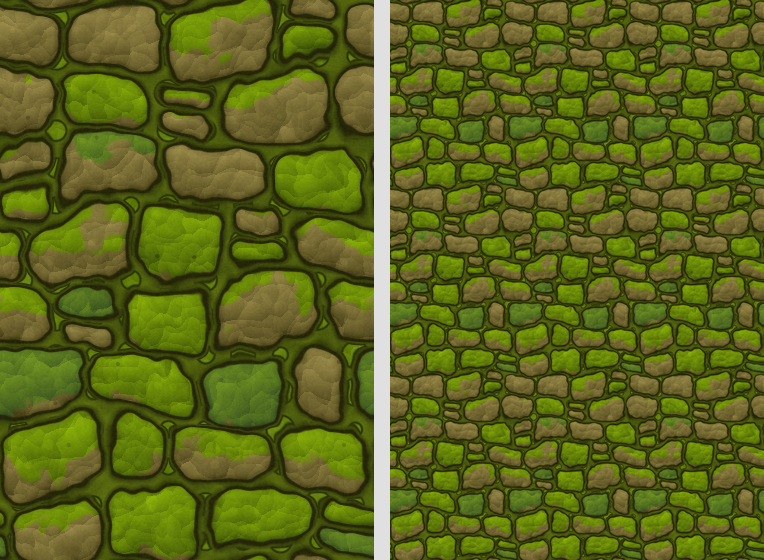
Left, the tile; right, the same tile 3 across and 3 down.
Write a Shadertoy shader that draws this texture.

```glsl
// Seamless wall of rounded, outlined cobblestones, partly overgrown with moss.

const float PI = 3.14159265;
const vec2 TILE = vec2(2.0, 3.0);   // size of the repeating canvas
const float ROWS = 8.0;

float hash(vec2 p) {
    return fract(sin(dot(p, vec2(127.1, 311.7))) * 43758.5453);
}

// Value noise with k lattice cells per unit, wrapping on the tile
float noise(vec2 p, float k) {
    p *= k;
    vec2 i = floor(p), f = fract(p), n = TILE * k;
    f = f * f * (3.0 - 2.0 * f);
    float a = hash(mod(i, n)), b = hash(mod(i + vec2(1, 0), n));
    float c = hash(mod(i + vec2(0, 1), n)), d = hash(mod(i + vec2(1, 1), n));
    return mix(mix(a, b, f.x), mix(c, d, f.x), f.y);
}

vec2 noise2(vec2 p, float k) {
    return vec2(noise(p, k), noise(p + vec2(0.73, 1.37), k)) - 0.5;
}

// Overlapping lumps, each lit from the upper left
float lumps(vec2 p, float k) {
    p *= k;
    vec2 cell = floor(p);
    float nearest = 9.0, shade = 0.0;
    for (int y = -1; y <= 1; y++)
    for (int x = -1; x <= 1; x++) {
        vec2 c = cell + vec2(x, y), id = mod(c, TILE * k);
        vec2 o = p - c - vec2(hash(id + 3.1), hash(id + 8.7));
        float size = hash(id + 5.3), d = length(o) - 0.4 * size;
        if (d < nearest) {
            nearest = d;
            shade = dot(o, vec2(-0.35, 0.85)) + 0.6 * (hash(id + 1.9) - 0.5);
        }
    }
    return shade;
}

// Nearest stone: x = distance, y = height within it (-1..1), z = random id
vec3 stones(vec2 p) {
    float rowH = TILE.y / ROWS;
    vec3 best = vec3(9.0, 0.0, 0.0);
    for (int r = -1; r <= 1; r++) {
        float row = floor(p.y / rowH) + float(r), id = mod(row, ROWS);
        float start = id * 0.83 + 0.25 * hash(vec2(id, 2.0));
        bool stacked = hash(vec2(id, 4.0)) < 0.65;
        float split = 0.5 + 0.12 * (hash(vec2(id, 6.0)) - 0.5);
        for (int s = 0; s < 5; s++) {
            if (s == 4 && !stacked) continue;
            float n = float(s);
            // Three wide stones, then a narrow column of one or two
            float left = 0.553 * n, right = left + 0.553;
            if (s == 1 || s == 2) left += 0.14 * (hash(vec2(id, n)) - 0.5);
            if (s < 2) right += 0.14 * (hash(vec2(id, n + 1.0)) - 0.5);
            float low = 0.0, high = 1.0;
            if (s > 2) {
                left = 1.66; right = 2.0;
                if (stacked && s == 3) high = split;
                if (s == 4) low = split;
            }
            float rnd = hash(vec2(id + 11.0, n + 17.0));
            vec2 middle = vec2(start + 0.5 * (left + right), (row + 0.5 * (low + high)) * rowH);
            vec2 size = 0.5 * vec2(right - left, (high - low) * rowH) - 0.026;
            size.x -= 0.025 * rnd * step(2.5, n);
            middle.y += 0.025 * (hash(vec2(id, n + 30.0)) - 0.5) * step(n, 2.5);
            vec2 q = p - middle;
            q.x = mod(q.x + 1.0, TILE.x) - 1.0;
            float corner = min(0.105, 0.8 * min(size.x, size.y));
            vec2 e = abs(q) - size + corner;
            float d = length(max(e, 0.0)) + min(max(e.x, e.y), 0.0) - corner;
            if (d < best.x) best = vec3(d, q.y / size.y, rnd);
        }
    }
    return best;
}

void mainImage(out vec4 fragColor, in vec2 fragCoord) {
    vec2 p = fragCoord / iResolution.xy * TILE;
    float soft = max(0.004, TILE.y / iResolution.y);

    // Ragged edges and uneven courses
    vec2 wobble = 0.055 * noise2(p, 6.0) + 0.028 * noise2(p, 16.0);
    vec2 q = p + wobble;
    q.y += 0.05 * sin(PI * p.x + PI * p.y * 4.0 / 3.0) + 0.02 * sin(2.0 * PI * p.x + 1.0);
    vec3 stone = stones(q);
    float d = stone.x;

    // Painted relief: large and small lumps, round spots and pits
    vec2 bent = p + 1.3 * wobble;
    float relief = 0.2 * lumps(bent, 7.0) + 0.2 * lumps(bent, 14.0);
    vec2 g = p * 9.0, spotId = mod(floor(g), TILE * 9.0);
    vec2 spotAt = 0.3 + 0.4 * vec2(hash(spotId + 2.3), hash(spotId + 4.9));
    float pick = hash(spotId + 7.7), radius = 0.1 + 0.16 * hash(spotId + 9.1);
    if (pick > 0.95) radius = 0.1;
    float spot = 1.0 - smoothstep(-0.03, 0.03, length(fract(g) - spotAt) - radius);
    relief += spot * (pick > 0.95 ? -0.28 : 0.1 * step(pick, 0.4));
    float light = 0.6 + 0.24 * stone.y + relief - 0.28 * smoothstep(-0.045, 0.0, d);
    light = clamp(light, 0.0, 1.1);

    // Bare rock, with moss creeping down from the top
    vec3 rock = mix(vec3(0.28, 0.25, 0.09), vec3(0.61, 0.55, 0.29), light);
    vec3 moss = mix(vec3(0.23, 0.31, 0.03), vec3(0.52, 0.66, 0.03), light);
    moss = mix(moss, moss * 0.85 + vec3(0.0, 0.02, 0.1), step(0.9, fract(stone.z * 17.0)));
    float cover = stone.y + 1.5 * (noise(bent, 6.0) - 0.5) + 0.7 * (noise(bent, 17.0) - 0.5);
    float mossy = smoothstep(-0.1, 0.1, cover - mix(-1.8, 1.8, stone.z));
    vec3 face = mix(rock, moss, mossy);

    // Mossy joints, shaded beside the stones, with tufts where they meet
    vec3 joint = mix(vec3(0.2, 0.23, 0.04), vec3(0.31, 0.37, 0.05), smoothstep(0.005, 0.04, d));
    joint *= 0.85 + 0.3 * noise(bent, 15.0);
    vec2 t = p * 5.0, tuftId = mod(floor(t), TILE * 5.0);
    float tuft = length(fract(t) - 0.5) / 5.0 - 0.03 - 0.04 * hash(tuftId + 6.1);
    tuft = max(tuft, 0.034 - d);
    joint = mix(joint, vec3(0.17, 0.2, 0.03), 1.0 - smoothstep(0.0, 2.0 * soft, tuft - 0.006));
    joint = mix(joint, vec3(0.39, 0.5, 0.04) + 0.25 * relief, 1.0 - smoothstep(-soft, soft, tuft));

    // Dark outline between face and joint, then fine grain
    vec3 color = mix(face, joint, smoothstep(-soft, soft, d));
    float outline = 1.0 - smoothstep(-soft, soft, abs(d - 0.001) - 0.009);
    color = mix(color, vec3(0.14, 0.14, 0.03), 0.95 * outline);
    color += 0.035 * (noise(p, 128.0) - 0.5);
    fragColor = vec4(color, 1.0);
}
```
